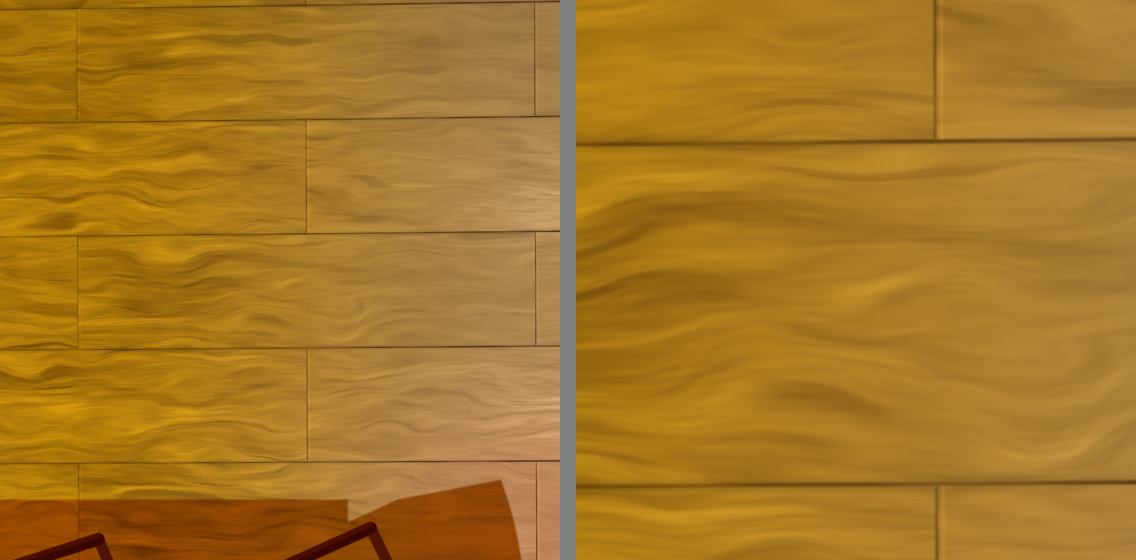
Left: the whole. Right: its middle third, enlarged.
A WebGL 1 fragment shader for this texture:

```glsl
precision highp float;
// Wood-look floor planks in half-offset rows, lit warm on the left and pale on the right.
// Stretched value noise makes the grain; soft distance functions add seams,
// cast shade and two dark chair frames along the bottom edge.
uniform vec2 u_resolution;

float hash(vec2 p) {
  vec3 q = fract(vec3(p.xyx) * 0.1031);
  q += dot(q, q.yzx + 33.33);
  return fract((q.x + q.y) * q.z);
}

float noise(vec2 p) {
  vec2 i = floor(p), f = fract(p);
  f = f * f * (3.0 - 2.0 * f);
  return mix(mix(hash(i), hash(i + vec2(1, 0)), f.x),
             mix(hash(i + vec2(0, 1)), hash(i + vec2(1, 1)), f.x), f.y);
}

float fbm(vec2 p) {
  float sum = 0.0, amp = 0.5;
  for (int i = 0; i < 4; i++) {
    sum += amp * noise(p);
    p = p * vec2(1.9, 2.1) + 17.3;
    amp *= 0.5;
  }
  return sum / 0.9375;
}

float segment(vec2 p, vec2 a, vec2 b) {
  vec2 d = b - a;
  return length(p - a - d * clamp(dot(p - a, d) / dot(d, d), 0.0, 1.0));
}

// Coverage of a soft-edged shape from its signed distance
float cover(float d, float blur) {
  float w = max(blur, 0.75 / u_resolution.y);
  return 1.0 - smoothstep(-w, w, d);
}

// Chair frame: a sloping rail with a lit top, then a short leg
vec3 drawFrame(vec3 color, vec2 p, vec2 foot, vec2 elbow, vec2 legEnd) {
  float leg = segment(p, elbow, legEnd) - 0.010;
  float rail = segment(p, foot, elbow) - 0.011;
  float top = segment(p, foot + vec2(0.0, 0.007), elbow + vec2(0.0, 0.007)) - 0.004;
  color = mix(color, vec3(0.31, 0.08, 0.01), cover(leg, 0.002));
  color = mix(color, vec3(0.22, 0.025, 0.0), cover(rail, 0.002));
  return mix(color, vec3(0.33, 0.07, 0.01), 0.7 * cover(top, 0.003));
}

void main() {
  vec2 p = gl_FragCoord.xy / u_resolution;

  // Plank layout, with rows fanning slightly upward to the right
  float v = (p.y - 0.172 - 0.005 * p.x) / (0.2025 + 0.0026 * p.x);
  float row = floor(v);
  float u = (p.x - 0.1395 + 0.004 * (p.y - 0.3)) / 0.8177;
  u -= 0.5 * (1.0 - mod(row, 2.0));
  vec2 plank = vec2(floor(u), row) + 20.0;
  float tone = hash(plank);

  // Grain: broad figure, long streaks, fine fibres and dark checks
  vec2 g = vec2(p.x, v * 0.204) + vec2(tone * 7.0, hash(plank + 5.7) * 5.0) + 2.0;
  float warp = noise(g * vec2(7.0, 20.0)) + 0.5 * noise(g * vec2(17.0, 42.0));
  float figure = fbm(g * vec2(3.5, 28.0) + vec2(0.0, warp * 2.2)) - 0.5;
  float streak = fbm(g * vec2(9.0, 85.0) + vec2(0.0, warp * 3.0)) - 0.5;
  float fibre = noise(g * vec2(38.0, 310.0) + vec2(0.0, warp * 4.0)) - 0.5;
  float check = smoothstep(0.70, 0.95, noise(g * vec2(8.0, 95.0) + vec2(3.0, warp * 3.5)));
  float pale = smoothstep(0.68, 0.95, noise(g * vec2(9.0, 80.0) + vec2(40.0, warp * 3.0)));
  float wood = 0.38 * figure + 0.42 * streak + 0.10 * fibre - 0.19 * check + 0.13 * pale;
  wood *= mix(1.0, 0.38, smoothstep(0.2, 0.9, p.x));

  // Light across the floor: amber, tan, pinkish corner and side glare
  float wash = smoothstep(0.15, 0.95, p.x + 0.08 * (0.5 - p.y));
  vec3 color = mix(vec3(0.675, 0.47, 0.035), vec3(0.67, 0.515, 0.30), wash);
  color = mix(color, vec3(0.76, 0.52, 0.37),
              0.8 * smoothstep(0.42, 0.05, p.y) * smoothstep(0.45, 1.0, p.x));
  color *= 1.0 - 0.10 * smoothstep(0.65, 1.0, p.y);
  color *= 1.0 + 0.05 * (tone - 0.5);
  color *= 1.0 + wood * vec3(0.85, 1.0, 1.15);
  float glare = exp(-dot((p - vec2(1.0, 0.64)) * vec2(8, 13), (p - vec2(1.0, 0.64)) * vec2(8, 13)))
              + exp(-dot((p - vec2(1.0, 0.29)) * vec2(6, 11), (p - vec2(1.0, 0.29)) * vec2(6, 11)));
  color += glare * vec3(0.10, 0.10, 0.11) * (0.8 + 1.2 * streak + 0.6 * fibre);

  // Seams, worn thin on the left and crisp on the right
  float rowGap = abs(fract(v + 0.5) - 0.5) * 0.204;
  float endGap = abs(fract(u + 0.5) - 0.5) * 0.8177;
  float wear = 0.65 + 0.6 * (noise(vec2(p.x * 22.0, floor(v + 0.5) * 9.0 + 50.0)) - 0.3);
  float rowSeam = cover(rowGap - 0.0012, 0.0013) * mix(0.42, 0.90, p.x) * wear;
  float endSeam = cover(endGap - 0.0009, 0.0013) * mix(0.30, 0.68, p.x);
  endSeam *= 0.65 + 0.5 * noise(vec2(u * 3.0 + 9.0, p.y * 30.0));
  color *= 1.0 - 0.10 * cover(rowGap - 0.003, 0.004);
  color = mix(color, vec3(0.26, 0.13, 0.02), clamp(max(rowSeam, endSeam), 0.0, 1.0));
  float bevel = cover(abs(fract(u + 0.5) - 0.5 - 0.005) * 0.8177 - 0.001, 0.001);
  color *= 1.0 + 0.07 * bevel;

  // Cast shade: a flat block on the left, a slanted panel on the right
  float block = max(p.y - 0.108, p.x - 0.621);
  float panel = max(p.y - 0.069 - 0.459 * (p.x - 0.625), p.y - 0.108 - 0.19 * (p.x - 0.71));
  panel = max(panel, p.x - 0.931 + 0.255 * p.y + 0.8 * p.y * (p.y - 0.143));
  float shade = cover(min(block, panel), 0.003);
  vec3 shaded = color * mix(vec3(0.83, 0.58, 0.12), vec3(0.75, 0.50, 0.06), p.x);
  color = mix(color, shaded, shade);

  // Chair frames
  color = drawFrame(color, p, vec2(0.02, -0.013), vec2(0.176, 0.037), vec2(0.198, -0.015));
  color = drawFrame(color, p, vec2(0.515, -0.009), vec2(0.662, 0.057), vec2(0.697, -0.015));
  gl_FragColor = vec4(clamp(color, 0.0, 1.0), 1.0);
}
```
